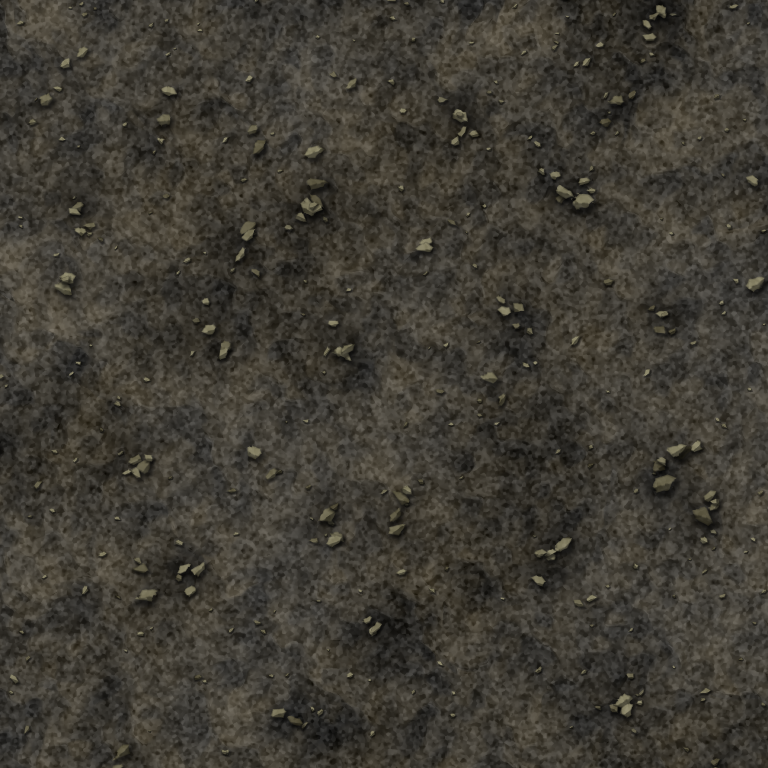
A Shadertoy shader for this texture:

```glsl
const float TAU = 6.2831853;

vec2 hash2(vec2 p) {
    vec3 q = fract(p.xyx * vec3(0.1031, 0.1030, 0.0973));
    q += dot(q, q.yzx + 33.33);
    return fract((q.xx + q.yz) * q.zy);
}

// Cellular noise: x = blended cell value around zero, y = nearest distance
vec2 cellNoise(vec2 p) {
    vec2 cell = floor(p);
    float total = 0.0, weight = 0.0, nearest = 4.0;
    for (int y = -1; y <= 1; y++)
    for (int x = -1; x <= 1; x++) {
        vec2 id = cell + vec2(x, y);
        vec2 toPoint = id + hash2(id) - p;
        float d2 = dot(toPoint, toPoint);
        float w = exp(-6.0 * d2);
        total += w * (hash2(id + 71.3).x - 0.5);
        weight += w;
        nearest = min(nearest, d2);
    }
    return vec2(total / weight, sqrt(nearest));
}

// Irregular flattened polygon of about unit radius
float rockDistance(vec2 p, vec2 seed) {
    p.y *= 1.5;
    float d = -1.0;
    for (int i = 0; i < 6; i++) {
        vec2 h = hash2(seed + float(i) * 7.1);
        float angle = (float(i) + 0.7 * h.x) * TAU / 6.0;
        d = max(d, dot(p, vec2(cos(angle), sin(angle))) - mix(0.5, 1.0, h.y));
    }
    return d;
}

// Clusters of rocks, one per grid cell, each with its shadow
void scatterRocks(inout vec3 color, vec2 uv, float freq, float maxCount, float size, float grain) {
    vec2 cell = floor(uv * freq);
    for (int y = -1; y <= 1; y++)
    for (int x = -1; x <= 1; x++) {
        vec2 id = cell + vec2(x, y);
        float pick = hash2(id + freq).x;
        float count = floor(maxCount * pick * pick);
        vec2 center = (id + hash2(id + freq * 3.7)) / freq;

        // Disturbed dark soil under the larger groups
        vec2 away = (uv - center) * freq;
        color *= 1.0 - 0.09 * max(count - 1.0, 0.0) * exp(-12.0 * dot(away, away));

        for (float k = 0.0; k < count; k++) {
            vec2 seed = id * 5.3 + k * 17.0 + freq;
            vec2 h = hash2(seed);
            vec2 look = hash2(seed + 41.7);
            vec2 offset = (hash2(seed + 93.1) - 0.5) * vec2(0.36, 0.6) * min(k, 1.0);
            float radius = size * mix(0.55, 1.15, h.x) / (1.0 + 0.22 * k);
            vec2 p = (uv - center - offset / freq) / radius;
            if (dot(p, p) > 9.0) continue;

            float tilt = (h.y - 0.4) * 1.5;
            mat2 turn = mat2(cos(tilt), -sin(tilt), sin(tilt), cos(tilt));
            vec2 q = turn * p;
            float d = rockDistance(q + 0.07 * grain * vec2(1.0, -0.6), seed);
            float shadow = rockDistance(turn * (p + vec2(-0.18, 0.32)), seed);
            color *= 1.0 - 0.55 * smoothstep(0.55, -0.25, shadow);

            // Bright upper facet, dim lower side, worn rim
            float ridge = q.y + 0.3 * (look.y - 0.5) * q.x + 0.05 + 0.25 * look.y;
            float light = mix(0.6, 1.0, smoothstep(-0.1, 0.1, ridge + 0.04 * grain));
            light *= 1.0 - 0.2 * smoothstep(-0.25, 0.0, d);
            vec3 stone = mix(vec3(0.28, 0.26, 0.19), vec3(0.54, 0.52, 0.41), sqrt(look.x));
            stone = stone * light + 0.022 * grain;
            float edge = 1.0 / (iResolution.y * radius);
            color = mix(color, stone, smoothstep(edge, -edge, d));
        }
    }
}

void mainImage(out vec4 fragColor, in vec2 fragCoord) {
    vec2 uv = fragCoord / iResolution.y;

    // Mottled soil from broad patches down to fine grit
    float patches = cellNoise(uv * 6.0 + 3.0).x;
    float clods = cellNoise(uv * 17.0 + 0.8 * patches).x;
    vec2 crumbs = cellNoise(uv * 52.0 + 1.5 * clods);
    float grit = cellNoise(uv * 125.0 + 2.0 * crumbs.x).x;
    float dust = cellNoise(uv * 240.0 + 9.0).x;
    float grain = 2.2 * grit + 2.8 * dust;
    float tone = 1.8 * patches + 1.6 * clods + 1.6 * crumbs.x + grain;
    tone -= 1.3 * smoothstep(0.22, 0.02, crumbs.y) * step(0.0, clods);

    vec3 color = vec3(0.25, 0.236, 0.205) + 0.05 * tone;
    color += vec3(0.022, 0.008, -0.02) * (crumbs.x + clods);

    // Tiny chips, pebbles, then rock groups
    scatterRocks(color, uv, 31.0, 1.35, 0.0042, grain);
    scatterRocks(color, uv, 17.0, 2.2, 0.0065, grain);
    scatterRocks(color, uv, 8.0, 6.5, 0.0155, grain);

    fragColor = vec4(clamp(color, 0.0, 1.0), 1.0);
}
```
